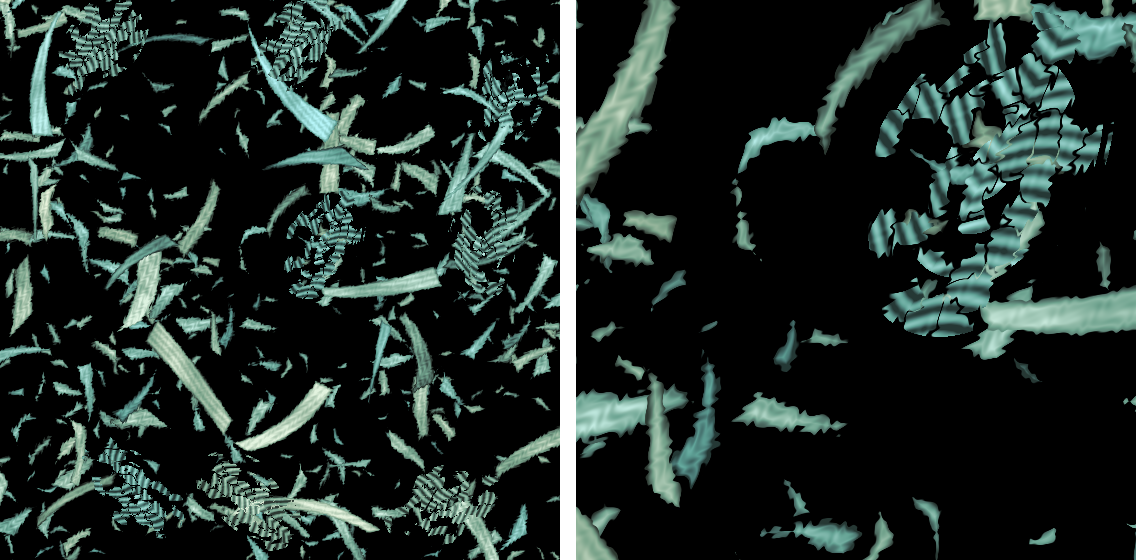
Left, the full canvas; right, a detail of the centre.
A WebGL 1 fragment shader for this texture:

```glsl
precision highp float;
// Scattered pale jade shavings, ribbed clumps and tiny chips on black.
uniform vec2 u_resolution;

const vec3 INK  = vec3(0.16, 0.22, 0.20);
const vec3 PINE = vec3(0.31, 0.45, 0.42);
const vec3 JADE = vec3(0.42, 0.64, 0.57);
const vec3 MINT = vec3(0.57, 0.75, 0.69);
const vec3 PALE = vec3(0.74, 0.90, 0.86);

vec4 hash4(vec2 c) {
  vec4 k = vec4(dot(c, vec2(127.1, 311.7)), dot(c, vec2(269.5, 183.3)),
                dot(c, vec2(419.2, 371.9)), dot(c, vec2(157.7, 233.1)));
  return fract(sin(k) * 43758.5);
}

vec2 turn(vec2 p, float angle) {
  float c = cos(angle), s = sin(angle);
  return vec2(c * p.x + s * p.y, c * p.y - s * p.x);
}

// Layered sines: an irregular ripple for torn edges and mottling.
float ripple(vec2 p) {
  float broad = sin(p.x * 91.0 + 3.0 * sin(p.y * 57.0));
  float middle = sin(p.y * 173.0 + 2.5 * sin(p.x * 131.0));
  float fine = sin((p.x + p.y) * 390.0 + 3.0 * sin((p.x - p.y) * 270.0));
  return 0.4 * broad + 0.35 * middle + 0.4 * fine;
}

// Cellular noise: x = gap to the cell border, y = random value of the cell.
vec2 cellular(vec2 p) {
  vec2 base = floor(p);
  float nearest = 9.0, second = 9.0, id = 0.0;
  for (int j = -1; j <= 1; j++) {
    for (int i = -1; i <= 1; i++) {
      vec2 cell = base + vec2(float(i), float(j));
      vec4 h = hash4(cell);
      float d = length(cell + h.xy - p);
      if (d < nearest) { second = nearest; nearest = d; id = h.z; }
      else second = min(second, d);
    }
  }
  return vec2(second - nearest, id);
}

// Five-step tone ramp with a cool or warm tint.
vec3 jadeTone(float tone, float tint) {
  float x = clamp(tone, 0.0, 1.1) * 4.0;
  vec3 c = mix(INK, PINE, clamp(x, 0.0, 1.0));
  c = mix(c, JADE, clamp(x - 1.0, 0.0, 1.0));
  c = mix(c, MINT, clamp(x - 2.0, 0.0, 1.0));
  c = mix(c, PALE, clamp(x - 3.0, 0.0, 1.4));
  return c * mix(vec3(1.12, 0.99, 0.93), vec3(0.88, 1.0, 1.05), tint);
}

// Tapered, slightly bent strip with slanted ends; q.x runs along it.
float bladeDistance(vec2 q, vec2 size, float bend, float taper, float slant) {
  q.y += bend * (q.x * q.x / size.x - 0.4 * size.x);
  float along = q.x / size.x;
  float halfWidth = size.y * mix(1.0, 0.5 - 0.5 * along, taper);
  return max(abs(q.y) - halfWidth, abs(q.x + slant * q.y) - size.x);
}

// One jittered grid of blades, painted over the colour below.
vec3 blades(vec3 color, vec2 p, float cells, float share, float slim, float torn, float seed) {
  vec2 base = floor(p * cells);
  float soft = 0.8 / u_resolution.y;
  float rip = ripple(p + seed);
  for (int j = -1; j <= 1; j++) {
    for (int i = -1; i <= 1; i++) {
      vec2 cell = base + vec2(float(i), float(j));
      vec4 place = hash4(cell + seed);
      vec4 form = hash4(cell + seed + 57.0);
      vec2 center = (cell + 0.2 + 0.6 * place.xy) / cells;
      float crowd = 1.0 + 0.5 * sin(center.x * 11.0 + 2.0 * sin(center.y * 8.0 + 1.0));
      if (place.z > share * crowd) continue;
      vec2 q = turn(p - center, 6.2832 * place.w);
      float halfLength = mix(0.3, 0.68, form.x) / cells;
      vec2 size = halfLength * vec2(1.0, slim * mix(0.6, 1.4, form.y));
      float d = bladeDistance(q, size, 0.5 * (form.z - 0.5), mix(0.3, 1.0, form.w), 2.4 * (form.y - 0.5));
      d += torn * rip;
      float fibre = sin(q.y * 620.0 + 7.0 * form.x + 2.0 * sin(q.x * 35.0));
      float sheen = sin(q.x * 38.0 + q.y * 60.0 + 6.0 * form.z);
      float tone = mix(0.45, 0.95, form.z) + 0.09 * fibre + 0.13 * sheen + torn * 60.0 * rip;
      tone -= 0.5 * smoothstep(-0.005, 0.0, d);
      color = mix(color, jadeTone(tone, form.w), smoothstep(soft, -soft, d));
    }
  }
  return color;
}

// Broken clumps: cellular chips crossed by feather-like ribs.
vec3 clumps(vec3 color, vec2 p, float cells, float share, float seed) {
  vec2 base = floor(p * cells);
  for (int j = -1; j <= 1; j++) {
    for (int i = -1; i <= 1; i++) {
      vec2 cell = base + vec2(float(i), float(j));
      vec4 h = hash4(cell + seed);
      vec2 q = turn(p - (cell + 0.2 + 0.6 * h.xy) / cells, 6.2832 * h.w);
      float reach = length(q * vec2(1.0, 1.6)) * cells / 0.33;
      if (h.z > share || reach > 1.0) continue;
      vec2 chip = cellular((q + 0.004 * ripple(p)) * vec2(38.0, 62.0) + 40.0 * h.xy);
      float kept = step(chip.y, 1.15 - reach) * smoothstep(0.04, 0.12, chip.x);
      float rib = sin(470.0 * (q.x + 0.7 * abs(q.y)) + 2.0 * sin(q.y * 90.0));
      float tone = 0.42 + 0.36 * rib + 0.4 * (chip.y - 0.4) + 0.12 * ripple(p);
      color = mix(color, jadeTone(tone, h.x), kept);
    }
  }
  return color;
}

void main() {
  vec2 p = gl_FragCoord.xy / u_resolution.y;
  vec3 color = vec3(0.0);
  color = blades(color, p, 42.0, 0.14, 0.45, 0.0022, 11.0);
  color = blades(color, p, 18.0, 0.34, 0.38, 0.0040, 23.0);
  color = blades(color, p, 9.0, 0.43, 0.24, 0.0032, 37.0);
  color = blades(color, p, 5.0, 0.58, 0.17, 0.0018, 71.0);
  color = clumps(color, p, 3.0, 0.6, 5.0);
  gl_FragColor = vec4(color, 1.0);
}
```
